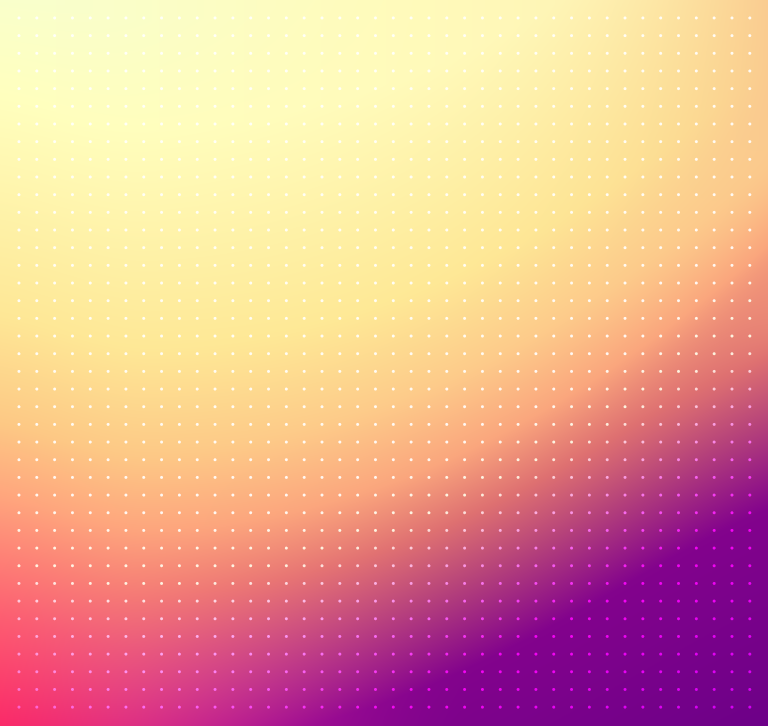
This background is drawn by a WebGL 2 fragment shader. Its source:

```glsl
#version 300 es
precision highp float;
// Cream to pink and violet gradient with curved bands, under a fine grid of overlay dots.

uniform vec2 u_resolution;
out vec4 outColor;

// Colour stops: rgb is the colour, a is the depth below the horizon curve.
const vec4 WARM[8] = vec4[8](
    vec4(0.973, 1.0, 0.804, -0.7), vec4(1.0, 1.0, 0.745, -0.55),
    vec4(0.996, 0.906, 0.588, -0.25), vec4(0.992, 0.784, 0.518, -0.1),
    vec4(1.0, 0.647, 0.49, 0.0), vec4(1.0, 0.51, 0.463, 0.082),
    vec4(1.0, 0.373, 0.435, 0.165), vec4(1.0, 0.165, 0.39, 0.32));

const vec4 COOL[8] = vec4[8](
    vec4(1.0, 0.984, 0.733, -0.55), vec4(0.996, 0.914, 0.588, -0.25),
    vec4(0.992, 0.796, 0.541, -0.11), vec4(0.98, 0.651, 0.49, 0.0),
    vec4(0.87, 0.44, 0.443, 0.09), vec4(0.714, 0.263, 0.478, 0.178),
    vec4(0.51, 0.01, 0.55, 0.3), vec4(0.42, 0.0, 0.53, 0.62));

vec3 ramp(vec4 stops[8], float depth) {
    vec3 color = stops[0].rgb;
    for (int i = 1; i < 8; i++) {
        float t = (depth - stops[i - 1].a) / (stops[i].a - stops[i - 1].a);
        color = mix(color, stops[i].rgb, clamp(t, 0.0, 1.0));
    }
    return color;
}

vec3 gradient(vec2 uv) {
    // Horizon curve: lowest near the left, rising towards the right edge
    float horizon = 0.27 + 0.57 * (uv.x - 0.17) * (uv.x - 0.17)
                  + 0.03 * (1.0 - smoothstep(0.0, 0.2, uv.x));
    float depth = horizon - uv.y;
    depth -= 0.065 * pow(uv.x, 8.0) * smoothstep(0.0, 0.15, depth);

    // Pink side fades into the violet side, with extra magenta between them
    float cool = smoothstep(-0.08, 0.62, uv.x);
    vec3 color = mix(ramp(WARM, depth), ramp(COOL, depth), cool);
    color.b += 0.32 * cool * (1.0 - cool) * smoothstep(0.05, 0.25, depth);

    // Tan shade along the upper right edge
    float tan_amount = 0.85 * pow(uv.x, 6.0) * (1.0 - smoothstep(-0.2, 0.0, depth));
    return mix(color, vec3(0.976, 0.776, 0.557), tan_amount);
}

// Coverage of a 42 by 40 grid of round dots
float dotGrid(vec2 uv) {
    vec2 pitch = vec2(0.02321, 0.02434);
    vec2 cell = (uv - vec2(0.0247, 0.026)) / pitch;
    vec2 nearest = clamp(floor(cell + 0.5), vec2(0.0), vec2(41.0, 39.0));
    vec2 aspect = vec2(u_resolution.x / u_resolution.y, 1.0);
    float dist = length((cell - nearest) * pitch * aspect);
    return clamp(0.5 + (0.002 - dist) * u_resolution.y, 0.0, 1.0);
}

void main() {
    vec2 uv = gl_FragCoord.xy / u_resolution;
    vec3 color = gradient(uv);

    // White dots in overlay mode turn violet into bright magenta
    vec3 overlay = min(2.0 * color, 1.0);
    color = mix(color, overlay, 0.9 * dotGrid(uv));

    outColor = vec4(color, 1.0);
}
```
